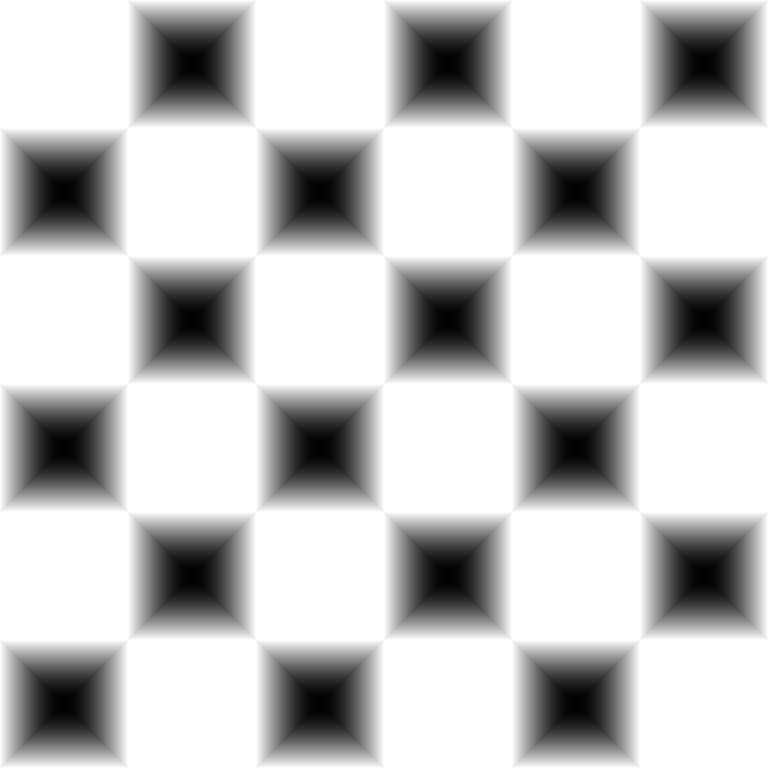
Give the GLSL for this pattern, as a WebGL 1 fragment shader.

```glsl
precision highp float;
// Six by six checkerboard of white cells and soft dark pyramids.
// Each dark cell is shaded by its square (Chebyshev) distance from the
// cell centre, eased by a cosine from black in the middle to white at the rim.

uniform vec2 u_resolution;

// 0 at the cell centre, 1 on its square outline
float squareDistance(vec2 cellUv) {
  vec2 offset = abs(cellUv * 2.0 - 1.0);
  return max(offset.x, offset.y);
}

void main() {
  // Six cells each way: an even count, so the checks wrap at the edges
  vec2 grid = gl_FragCoord.xy / u_resolution * 6.0;
  vec2 cell = floor(grid);

  // Dark cells alternate, starting at the lower left
  float isDark = 1.0 - mod(cell.x + cell.y, 2.0);

  // The shade reaches white at the rim, so neighbouring cells join smoothly
  float darkness = cos(1.5707963 * squareDistance(fract(grid)));
  gl_FragColor = vec4(vec3(1.0 - isDark * darkness), 1.0);
}
```
